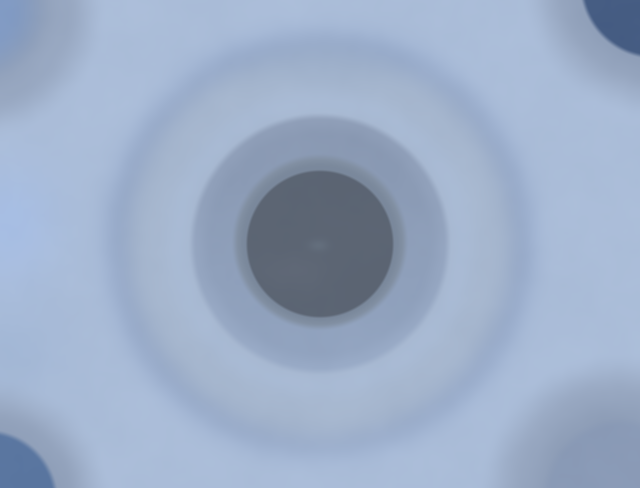
Write a Shadertoy shader that draws this background.

```glsl
// Draws soft concentric blue-grey rings around a dark disk, with round wells in the corners.
#define DISK_RADIUS 0.150
#define COLLAR_RADIUS 0.171
#define RING_RADIUS 0.262
#define GROOVE_RADIUS 0.415
#define GROOVE_WIDTH 0.036
#define DISK_COLOR vec3(0.358, 0.394, 0.450)
#define COLLAR_COLOR vec3(0.480, 0.535, 0.610)
#define RING_COLOR vec3(0.555, 0.620, 0.725)
#define DISH_COLOR vec3(0.650, 0.715, 0.808)
#define FIELD_COLOR vec3(0.668, 0.740, 0.848)
#define HALO_COLOR vec3(0.595, 0.657, 0.757)
#define MOTTLE_AMOUNT 0.007

// Corner wells: centre x, centre y, core radius, halo radius
const vec4 WELLS[4] = vec4[4](
    vec4( 0.687,  0.534, 0.151, 0.235),
    vec4(-0.683, -0.527, 0.142, 0.215),
    vec4(-0.709,  0.483, 0.115, 0.232),
    vec4( 0.618, -0.519, 0.155, 0.255));
const vec3 CORE_COLORS[4] = vec3[4](
    vec3(0.270, 0.360, 0.510), vec3(0.350, 0.460, 0.625),
    vec3(0.510, 0.610, 0.770), vec3(0.540, 0.605, 0.715));
const float CORE_SOFTNESS[4] = float[4](0.004, 0.005, 0.045, 0.010);

// 1 inside the radius, 0 outside, with a soft edge
float disc(float dist, float radius, float softness) {
    return 1.0 - smoothstep(radius - softness, radius + softness, dist);
}

float glow(vec2 offset, vec2 size) {
    vec2 q = offset / size;
    return exp(-dot(q, q));
}

// Layered, bent sines for gentle uneven tone
float mottle(vec2 p) {
    float sum = 0.0, weight = 0.5;
    for (int i = 0; i < 4; i++) {
        p = mat2(0.8, 0.6, -0.6, 0.8) * p * 1.9 + 1.7;
        sum += weight * sin(p.x + sin(p.y * 1.3)) * sin(p.y + cos(p.x));
        weight *= 0.7;
    }
    return sum;
}

void mainImage(out vec4 fragColor, in vec2 fragCoord) {
    vec2 p = (fragCoord - 0.5 * iResolution.xy) / iResolution.y;
    float pixel = 1.0 / iResolution.y;
    float r = length(p);
    float tone = mottle(p * 7.0);

    // Outer field, slightly bluer at the left edge
    vec3 color = FIELD_COLOR;
    color += vec3(-0.012, 0.006, 0.045) * glow(p - vec2(-0.64, 0.04), vec2(0.10, 0.12));
    color -= vec3(0.030, 0.022, 0.012) * glow(p - vec2(-0.64, -0.22), vec2(0.11, 0.10));

    // Corner wells
    for (int i = 0; i < 4; i++) {
        float d = length(p - WELLS[i].xy);
        float halo = disc(d, WELLS[i].w, 0.045);
        color = mix(color, HALO_COLOR - 0.035 * disc(d, WELLS[i].z + 0.035, 0.04), halo);
        color = mix(color, CORE_COLORS[i], disc(d, WELLS[i].z, CORE_SOFTNESS[i] + pixel));
    }

    // Shallow dish with a shaded groove at its rim
    color = mix(color, DISH_COLOR, disc(r, 0.41, 0.045));
    float groove = exp(-pow((r - GROOVE_RADIUS) / GROOVE_WIDTH, 2.0));
    float side = 0.75 + 0.25 * abs(p.x) / max(r, 0.001);
    color -= vec3(0.060, 0.056, 0.040) * groove * side;
    color -= vec3(0.025, 0.020, 0.012) * glow(p - vec2(0.0, 0.37), vec2(0.20, 0.05));
    color += vec3(0.010, 0.014, 0.022) * exp(-pow((r - 0.29) / 0.03, 2.0));

    // Middle ring, darker toward the top
    vec3 ringColor = RING_COLOR - vec3(0.08, 0.10, 0.12) * p.y;
    ringColor += 0.025 * smoothstep(0.22, RING_RADIUS, r);
    color = mix(color, ringColor, disc(r, RING_RADIUS, 0.009));
    color += MOTTLE_AMOUNT * tone;

    // Collar, raised slightly above the disk
    float collar = length(p - vec2(0.0, 0.004));
    color = mix(color, COLLAR_COLOR + 0.03, disc(collar, COLLAR_RADIUS + 0.004, 0.008));
    color = mix(color, COLLAR_COLOR, disc(collar, COLLAR_RADIUS - 0.007, 0.009));

    // Dark disk with a faint central glint
    vec3 diskColor = DISK_COLOR + 0.004 * tone;
    diskColor += vec3(0.030, 0.036, 0.036) * glow(p - vec2(-0.003, -0.003), vec2(0.020, 0.012));
    diskColor += vec3(0.014, 0.012, 0.012) * glow(p - vec2(-0.055, -0.055), vec2(0.06, 0.035));
    color = mix(color, diskColor, disc(r, DISK_RADIUS, 0.0015 + pixel));

    fragColor = vec4(clamp(color, 0.0, 1.0), 1.0);
}
```
